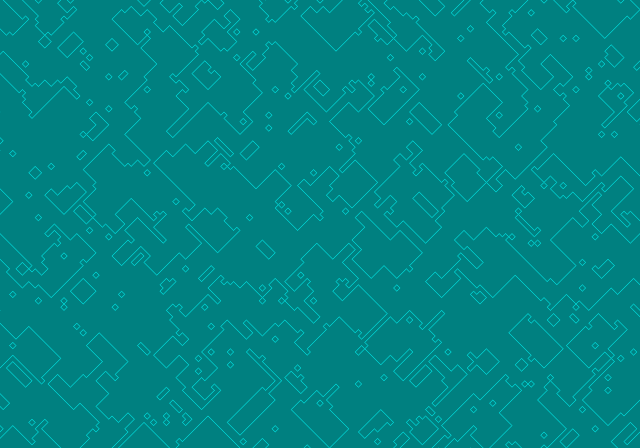
Reproduce this pattern procedurally as a WebGL 2 fragment shader.

```glsl
#version 300 es
precision highp float;

uniform vec2 u_resolution;
out vec4 fragColor;

const vec3 GROUND_COLOR = vec3(0.0, 0.5, 0.5);
const vec3 LINE_COLOR = vec3(0.0, 1.0, 1.0);
const float UNITS_ACROSS = 100.0;   // lattice units per canvas width
const float LINE_WIDTH = 0.00072;   // share of the canvas width
const float BLOCK = 6.0;            // faces per side of a scatter block
const int PATCHES_PER_BLOCK = 2;
const float MIN_SIZE = 2.0;         // patch side, in faces
const float SIZE_RANGE = 10.0;
const float RAISED_SHARE = 0.42;    // share of patches that are raised
const float SPECK_SHARE = 0.032;    // share of flipped single faces
const float SEED = 137.0;

vec4 hash4(vec2 p) {
    vec4 h = fract((p.xyxy + SEED) * vec4(0.1031, 0.1030, 0.0973, 0.1099));
    h += dot(h, h.wzxy + 33.33);
    return fract((h.xxyz + h.yzzw) * h.zywx);
}

// State of a face: the topmost of the overlapping rectangular patches decides.
bool isRaised(vec2 face) {
    vec2 home = floor(face / BLOCK);
    float topRank = -1.0;
    bool raised = false;
    for (int y = -1; y <= 1; y++) {
        for (int x = -1; x <= 1; x++) {
            for (int k = 0; k < PATCHES_PER_BLOCK; k++) {
                vec2 block = home + vec2(x, y);
                vec2 key = block + float(k) * vec2(211.0, 389.0);
                vec4 shape = hash4(key);
                vec4 kind = hash4(key + vec2(613.0, 827.0));
                vec2 size = MIN_SIZE + floor(shape.zw * SIZE_RANGE);
                vec2 corner = block * BLOCK + floor(shape.xy * BLOCK) - floor(size * 0.5);
                vec2 local = face - corner;
                bool inside = all(greaterThanEqual(local, vec2(0.0))) && all(lessThan(local, size));
                if (inside && kind.x > topRank) {
                    topRank = kind.x;
                    raised = kind.y < RAISED_SHARE;
                }
            }
        }
    }
    // Specks flip single faces on one half of the checkerboard.
    bool evenFace = mod(face.x + face.y, 2.0) < 0.5;
    bool speck = evenFace && hash4(face + vec2(1031.0, 457.0)).x < SPECK_SHARE;
    return raised != speck;
}

// Cumulative coverage of one pixel cut by a 45 degree edge.
float pixelCoverage(float distanceInPixels) {
    float t = clamp(distanceInPixels * sqrt(2.0), -1.0, 1.0);
    return 0.5 + t - 0.5 * t * abs(t);
}

void main() {
    // Diagonal lattice of unit faces
    vec2 p = gl_FragCoord.xy / u_resolution.x * UNITS_ACROSS;
    vec2 q = vec2(p.x + p.y, p.x - p.y) + 0.5;
    vec2 face = floor(q);
    vec2 offset = fract(q) - 0.5;
    vec2 side = step(0.0, offset) * 2.0 - 1.0;
    vec2 gap = 0.5 - abs(offset);

    // Distance to the nearest border between unlike faces
    bool here = isRaised(face);
    bool besideX = isRaised(face + vec2(side.x, 0.0));
    bool besideY = isRaised(face + vec2(0.0, side.y));
    bool across = isRaised(face + side);
    float border = 1.0;
    if (here != besideX) border = min(border, gap.x);
    if (here != besideY) border = min(border, gap.y);
    if (across != besideX || across != besideY) border = min(border, length(gap));

    // Thin antialiased outline
    float pixels = border / sqrt(2.0) / UNITS_ACROSS * u_resolution.x;
    float halfWidth = 0.5 * LINE_WIDTH * u_resolution.x;
    float line = pixelCoverage(pixels + halfWidth) - pixelCoverage(pixels - halfWidth);
    fragColor = vec4(mix(GROUND_COLOR, LINE_COLOR, line), 1.0);
}
```
